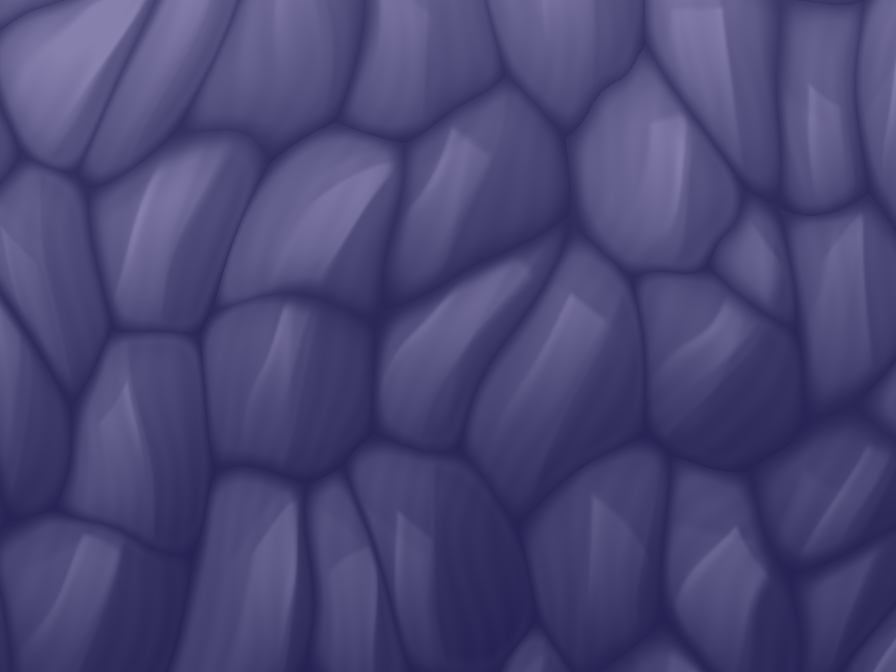
Give the GLSL for this texture, as a Shadertoy shader.

```glsl
#define STONES vec2(5.1, 3.6)
#define JITTER 0.85
#define SIZE_SPREAD 0.24
#define ROUNDNESS 17.0
#define JOINT_WIDTH 0.085
#define FACET_LIGHT 0.34
#define SHADOW_COLOR vec3(0.145, 0.135, 0.325)
#define LIGHT_COLOR vec3(0.49, 0.47, 0.645)

vec2 hash2(vec2 p) {
    vec2 h = vec2(dot(p, vec2(127.1, 311.7)), dot(p, vec2(269.5, 183.3)));
    return fract(sin(h) * 43758.55);
}

// Jittered stone centre on a staggered grid
vec2 stoneCenter(vec2 cell) {
    float stagger = 0.5 * mod(cell.y, 2.0);
    return cell + vec2(0.5 + stagger, 0.5) + (hash2(cell) - 0.5) * JITTER;
}

// Squared distance lowered for larger stones
float stonePower(vec2 toCenter, vec2 cell) {
    return dot(toCenter, toCenter) - SIZE_SPREAD * hash2(cell + 7.0).x;
}

// Layered sines for uneven outlines and soft blotches
float waves(vec2 p) {
    return 0.5 * sin(p.x * 2.3 + 1.7 * sin(p.y * 1.6))
         + 0.3 * sin(p.y * 4.1 - p.x * 2.7 + 1.3)
         + 0.2 * sin(p.x * 7.3 + p.y * 3.9 + 2.1);
}

// Offset from the stone centre, rounded edge distance; outputs the cell id
vec3 stoneField(vec2 p, out vec2 id) {
    vec2 base = floor(p), nearest = vec2(0.0);
    float best = 1e3;
    for (int j = -2; j <= 2; j++)
    for (int i = -2; i <= 2; i++) {
        vec2 cell = base + vec2(i, j);
        vec2 toCenter = stoneCenter(cell) - p;
        float d = stonePower(toCenter, cell);
        if (d < best) { best = d; nearest = toCenter; id = cell; }
    }
    float sum = 0.0;
    for (int j = -2; j <= 2; j++)
    for (int i = -2; i <= 2; i++) {
        vec2 cell = base + vec2(i, j);
        vec2 toCenter = stoneCenter(cell) - p;
        float gap = length(toCenter - nearest);
        if (gap > 0.01) {
            float d = 0.5 * (stonePower(toCenter, cell) - best) / gap;
            sum += exp(-ROUNDNESS * d);
        }
    }
    return vec3(-nearest, -log(sum) / ROUNDNESS);
}

// Leaning lit plane: one crisp side, one fading side, slanted top
float facet(vec2 q, vec2 seed) {
    float side = seed.x < 0.6 ? 1.0 : -1.0;
    float u = (q.x - mix(-0.15, 0.6, seed.y) * q.y + 0.06) * side;
    float w = mix(0.1, 0.24, fract(seed.x * 7.3));
    float plane = smoothstep(-w - 0.018, -w + 0.018, u)
                * (1.0 - smoothstep(w * 0.8, w * 1.3, u));
    float ridge = exp(-pow((u + w - 0.03) / 0.04, 2.0));
    float top = mix(0.2, 0.42, seed.y);
    float ends = smoothstep(top + 0.025, top - 0.025, q.y + 0.5 * u)
               * smoothstep(-0.5, 0.25, q.y);
    return (0.6 * plane + 0.4 * ridge) * ends;
}

void mainImage(out vec4 fragColor, in vec2 fragCoord) {
    vec2 uv = fragCoord / iResolution.xy;
    vec2 wall = fragCoord / iResolution.y;

    // Stones lean in slowly changing directions
    vec2 p = wall * STONES + vec2(13.0, 4.0);
    p.x -= 0.3 * wall.y + 0.22 * sin(wall.y * 6.0 + wall.x * 4.0);
    p.y += 0.25 * sin(wall.x * 5.5 + 1.0) + 0.1 * sin(wall.x * 12.0);
    p += 0.06 * vec2(waves(p * 1.4), waves(p.yx * 1.3 + 4.0));

    vec2 id;
    vec3 stone = stoneField(p, id);
    vec2 q = stone.xy;
    float edge = stone.z;
    vec2 seed = hash2(id + 19.0);

    // Wall light falls from the top, with a tone for each stone
    float tone = 0.25 + 0.49 * pow(uv.y, 1.3) + 0.08 * (0.5 - uv.x);
    tone += 0.14 * (seed.x - 0.5) + 0.04 * waves(p * 0.9 + 5.0);

    // Rounded body, shaded right flank and two lit facets
    float inside = smoothstep(0.01, 0.1, edge);
    tone += 0.14 * q.y - 0.1 * q.x;
    float flank = q.x - (0.6 * seed.y - 0.15) * q.y - 0.15;
    tone -= 0.09 * smoothstep(-0.02, 0.03, flank) * inside;
    float lit = facet(q, seed) + 0.35 * facet(q * 0.65 + 0.06, seed.yx);
    tone += FACET_LIGHT * mix(0.45, 1.0, seed.y) * lit * inside;

    // Brush streaks following the lean of the stone
    float streak = q.x - 0.5 * seed.y * q.y;
    tone += 0.016 * sin(streak * 33.0 + 6.0 * seed.x + 2.0 * sin(q.y * 5.0));

    // Dark joints, thin and crisp in places, softer higher up
    float width = JOINT_WIDTH * (1.0 + 0.6 * waves(p * 0.8 + 2.0));
    float core = smoothstep(-0.04, width, edge);
    float softShade = smoothstep(-0.05, 0.24, edge);
    tone *= mix(mix(0.02, 0.42, uv.y), 1.0, core) * mix(0.76, 1.06, softShade);

    fragColor = vec4(mix(SHADOW_COLOR, LIGHT_COLOR, clamp(tone, 0.0, 1.1)), 1.0);
}
```
